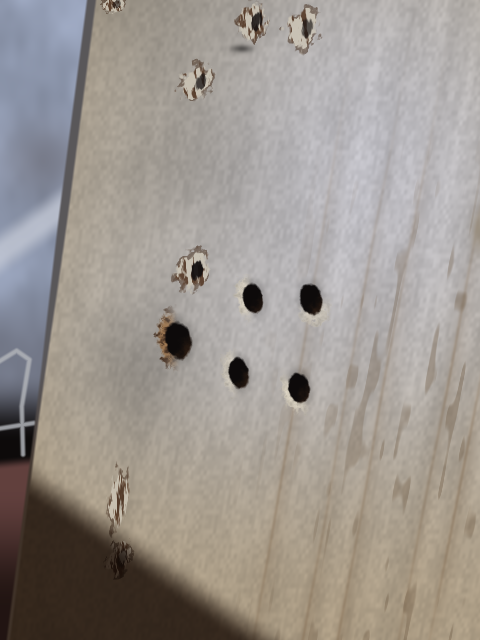
A Shadertoy shader for this texture:

```glsl
// Pale wooden board with drilled holes, splintered pits, soft sheen and a corner shadow.
const vec3 WOOD = vec3(.665, .635, .585);
const vec3 WARM = vec3(.68, .61, .50);
const vec3 SHEEN = vec3(.745, .745, .775);
const vec3 GRAIN = vec3(.52, .43, .33);
const vec3 CHIP = vec3(.80, .77, .71);
const vec3 VOID = vec3(.05, .04, .04);
const vec3 BROWN = vec3(.24, .15, .09);
const vec3 SHADE = vec3(.19, .15, .12);
const vec3 HAZE = vec3(.58, .62, .71);
const float EDGE_X = .013, EDGE_SLOPE = .13; // left border of the board

// Drilled holes: centre and radii, then direction of the torn rim and its strength
const vec4 HOLES[5] = vec4[5](
    vec4(.395, .534, .0155, .023), vec4(.486, .532, .0175, .024), vec4(.279, .468, .020, .029),
    vec4(.373, .417, .0155, .024), vec4(.467, .394, .0165, .023));
const vec3 RIMS[5] = vec3[5](
    vec3(-1., .1, .9), vec3(.2, -1., .7), vec3(-1., .1, .9), vec3(-1., .1, .7), vec3(-.75, -.65, 1.));

// Splintered pits: centre and radii, then depth of the dark core
const vec4 PITS[7] = vec4[7](
    vec4(.301, .579, .023, .028), vec4(.306, .870, .023, .026), vec4(.394, .967, .020, .028),
    vec4(.472, .955, .025, .030), vec4(.178, .994, .016, .014), vec4(.184, .220, .015, .041),
    vec4(.186, .128, .017, .024));
const float CORES[7] = float[7](.95, .75, .85, .65, .5, .12, .3);

const vec2 THREAD[5] = vec2[5](
    vec2(-.01, .430), vec2(.026, .452), vec2(.046, .438), vec2(.034, .365), vec2(.036, .290));

float hash(vec2 p) {
    p = fract(p * vec2(.1031, .1137));
    p += dot(p, p.yx + 33.3);
    return fract((p.x + p.y) * p.x * 17.);
}

float noise(vec2 p) {
    vec2 i = floor(p), f = fract(p);
    i += 200.;
    f = f * f * (3. - 2. * f);
    return mix(mix(hash(i), hash(i + vec2(1, 0)), f.x),
               mix(hash(i + vec2(0, 1)), hash(i + 1.), f.x), f.y);
}

float fbm(vec2 p) { return .55 * noise(p) + .3 * noise(p * 2.1 + 7.) + .15 * noise(p * 4.3 + 19.); }

float glow(vec2 p, vec2 centre, vec2 size) {
    vec2 q = (p - centre) / size;
    return exp(-dot(q, q));
}

float segment(vec2 p, vec2 a, vec2 b) {
    vec2 d = b - a;
    return length(p - a - d * clamp(dot(p - a, d) / dot(d, d), 0., 1.));
}

// Blurred room, dark gap, hand and loose threads left of the board
vec3 background(vec2 p) {
    vec3 c = HAZE * (.82 + .35 * fbm(p * vec2(14., 9.)));
    c = mix(c, vec3(.42, .42, .46), .6 * glow(p, vec2(.07, .75), vec2(.07, .06)));
    c = mix(c, vec3(.76, .78, .83), .8 * smoothstep(.035, .005, segment(p, vec2(-.02, .59), vec2(.12, .69))));
    c = mix(c, vec3(.40, .41, .46), smoothstep(.57, .45, p.y) * .6);
    c = mix(c, VOID, smoothstep(.42, .31, p.y));
    vec3 hand = mix(vec3(.13, .08, .07), vec3(.38, .25, .24), smoothstep(.05, .24, p.y));
    c = mix(c, hand, smoothstep(.285, .265, p.y - .1 * p.x));
    float d = segment(p, vec2(-.01, .329), vec2(.053, .339));
    for (int i = 0; i < 4; i++) d = min(d, segment(p, THREAD[i], THREAD[i + 1]));
    return mix(c, vec3(.69, .70, .72), .85 * smoothstep(.006, .001, d));
}

vec3 wood(vec2 p, float g) {
    // Broad tints
    vec3 c = mix(WOOD, WARM, .75 * smoothstep(.5, .0, p.y) + .35 * exp(-g * 14.));
    c = mix(c, SHEEN, .95 * glow(p, vec2(.58, .72), vec2(.27, .36)));
    c = mix(c, SHEEN, .35 * glow(p, vec2(.36, .48), vec2(.22, .2)));
    c *= 1. - .16 * glow(p, vec2(.22, .42), vec2(.08, .11)) - .10 * glow(p, vec2(.3, .76), vec2(.13, .12));
    c *= 1. - .13 * smoothstep(.8, 1.05, p.y) * smoothstep(.55, .25, p.x);
    // Long fibres, soft streaks and fine tooth
    float right = smoothstep(.25, .6, g);
    c *= 1. + (.05 + .09 * right) * (fbm(vec2(g * 48., p.y * 2.2)) - .5);
    c *= 1. + .10 * (fbm(vec2(g * 32., p.y * 11.)) - .5);
    c *= 1. + .09 * (noise(vec2(g * 210., p.y * 130.)) - .5);
    // Dark growth lines fanning out to the right
    for (int i = 0; i < 6; i++) {
        float k = float(i), at = .384 + .071 * k + .012 * sin(k * 2.6);
        float d = g - at - .004 * (noise(vec2(k * 9., p.y * 5.)) - .5);
        float fade = smoothstep(1.05, .25, p.y) * (.45 + .55 * noise(vec2(k * 5., p.y * 7.)));
        c = mix(c, GRAIN, fade * (.42 * exp(-pow(d / .0028, 2.)) + .24 * exp(-abs(d - .006) / .014)));
    }
    // Short dark nicks
    float nick = smoothstep(.77, .9, noise(vec2(g * 100., p.y * 17. + 4.)));
    c = mix(c, GRAIN * .85, .4 * nick * right * smoothstep(.85, .5, p.y));
    return mix(c, WARM * .8, .6 * glow(p, vec2(.75, .64), vec2(.012, .03)));
}

vec3 drill(vec3 c, vec2 p, int i) {
    vec2 q = (p - HOLES[i].xy) / HOLES[i].zw;
    q.x += .15 * q.y;
    float rough = fbm(p * 130.) - .5, d = length(q) + .2 * rough;
    vec2 dir = RIMS[i].xy;
    float side = smoothstep(-.1, .9, dot(normalize(q + 1e-4), dir));
    vec3 rim = i == 2 ? mix(BROWN, vec3(.62, .46, .30), smoothstep(-.2, .2, rough)) : CHIP * (1. + .45 * rough);
    c *= 1. - .12 * smoothstep(1.7, 1., d);
    c = mix(c, rim, RIMS[i].z * side * smoothstep(1.85, 1.45, d + .9 * rough));
    vec3 inside = mix(VOID, BROWN, .7 * smoothstep(.0, 1.1, dot(q, vec2(.5, -.6)) + rough * .6));
    return mix(c, inside, smoothstep(1.1, .88, d));
}

vec3 splinter(vec3 c, vec2 p, int i) {
    vec2 q = (p - PITS[i].xy) / PITS[i].zw;
    q.x -= .25 * q.y;
    float seed = float(i) * 13., n = fbm(q * 2.3 + seed), d = length(q) + 1.1 * (n - .5);
    float fibre = fbm(vec2(q.x * 4. + q.y * 1.6, q.y * 1.5) + seed);
    vec3 torn = mix(BROWN * 1.3, CHIP, smoothstep(.32, .52, fibre));
    c = mix(c, torn, .85 * smoothstep(1.15, .8, d));
    c = mix(c, BROWN, .5 * smoothstep(.2, .05, abs(d - 1.05)) * smoothstep(.4, .6, noise(q * 2. + seed + 5.)));
    float core = length((q - vec2(.32, .02)) / vec2(.42, .55)) + .9 * (fibre - .5);
    return mix(c, VOID * 1.5, CORES[i] * smoothstep(1.05, .7, core));
}

void mainImage(out vec4 fragColor, in vec2 fragCoord) {
    vec2 p = fragCoord / iResolution.y;
    p.x *= .75 * iResolution.y / iResolution.x;
    float e = p.x - EDGE_X - EDGE_SLOPE * p.y, g = e / (1. + .1 * p.y);
    vec3 board = wood(p, g);
    for (int i = 0; i < 7; i++) board = splinter(board, p, i);
    for (int i = 0; i < 5; i++) board = drill(board, p, i);
    // Grey smudge below the upper pits
    board *= 1. - .5 * glow(p, vec2(.378, .924), vec2(.016, .006));
    // Soft shadow across the lower left corner
    float s = (p.y - .262 + .69 * (p.x - .046)) / 1.21;
    vec3 dim = board * SHADE / WOOD * 1.05;
    board = mix(board, dim, smoothstep(.022, -.035, s));
    // Board side, then everything behind it
    float side = .004 + .009 * smoothstep(.3, .7, p.y);
    vec3 flank = mix(SHADE * 1.3, vec3(.35, .34, .35), smoothstep(.2, .45, p.y));
    vec3 c = mix(background(p), flank, smoothstep(-.003, .002, e + side * .5));
    c = mix(c, board, smoothstep(-.002, .003, e - side * .5));
    fragColor = vec4(clamp(c, 0., 1.), 1.);
}
```
